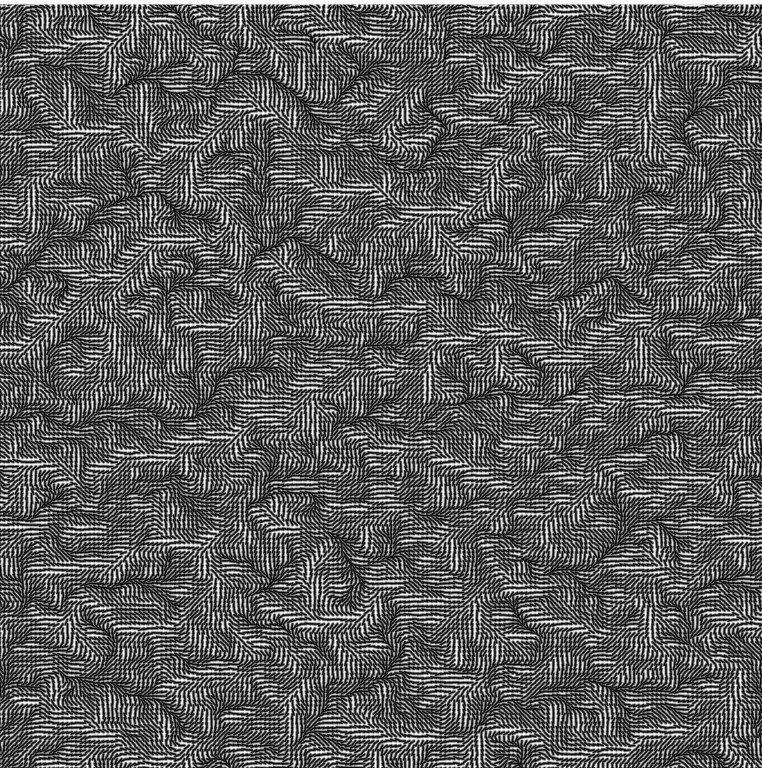
Reproduce this pattern procedurally as a Shadertoy shader.

```glsl
const float ROWS = 170.667;         // stroke anchors per canvas height
const float STROKE_LENGTH = 1.2;    // in grid cells
const float STROKE_RADIUS = 0.265;
const float EDGE_SOFTNESS = 0.28;
const vec2 FIELD_SCALE = vec2(19.0, 15.0);  // cells per noise unit
const float MEAN_ANGLE = 3.7;
const float ANGLE_SWING = 4.6;
const vec3 INK = vec3(0.02);
const vec3 PAPER = vec3(0.98);

// Random diagonal gradient of a lattice corner, which favours blocky shapes
vec2 cornerGradient(vec2 corner) {
    vec3 h = fract(corner.xyx * vec3(0.1031, 0.1030, 0.0973));
    h += dot(h, h.yzx + 33.33);
    vec2 coin = fract((h.xx + h.yz) * h.zy);
    return 0.7071 * (2.0 * step(0.5, coin) - 1.0);
}

float gradientNoise(vec2 p) {
    vec2 i = floor(p), f = p - i;
    vec2 u = f * f * f * (f * (f * 6.0 - 15.0) + 10.0);
    vec2 e = vec2(1.0, 0.0);
    float a = dot(cornerGradient(i), f);
    float b = dot(cornerGradient(i + e.xy), f - e.xy);
    float c = dot(cornerGradient(i + e.yx), f - e.yx);
    float d = dot(cornerGradient(i + e.xx), f - e.xx);
    return mix(mix(a, b, u.x), mix(c, d, u.x), u.y);
}

float fractalNoise(vec2 p, int octaves) {
    float sum = 0.0, amplitude = 1.0;
    for (int i = 0; i < octaves; i++) {
        sum += amplitude * gradientNoise(p);
        p = p * 2.0 + vec2(17.3, 9.1);
        amplitude *= 0.5;
    }
    return sum;
}

// Heading of the stroke that starts at a grid point
vec2 strokeDirection(vec2 anchor) {
    float noise = fractalNoise(anchor / FIELD_SCALE + 40.7, 4);
    float angle = MEAN_ANGLE + ANGLE_SWING * noise;
    return vec2(cos(angle), sin(angle));
}

float segmentDistance(vec2 p, vec2 direction, float len) {
    return length(p - direction * clamp(dot(p, direction), 0.0, len));
}

// Distance to the nearest stroke among the neighbouring anchors
float strokeFieldDistance(vec2 p) {
    vec2 cell = floor(p);
    float nearest = 10.0;
    for (int y = -1; y <= 2; y++) {
        for (int x = -1; x <= 2; x++) {
            vec2 anchor = cell + vec2(x, y);
            vec2 direction = strokeDirection(anchor);
            nearest = min(nearest, segmentDistance(p - anchor, direction, STROKE_LENGTH));
        }
    }
    return nearest;
}

void mainImage(out vec4 fragColor, in vec2 fragCoord) {
    float pixel = ROWS / iResolution.y;
    vec2 p = fragCoord * pixel;

    // Soft strokes
    float softness = max(EDGE_SOFTNESS, 0.8 * pixel);
    float edge = strokeFieldDistance(p) - STROKE_RADIUS;
    float ink = 1.0 - smoothstep(-softness, softness, edge);

    // Bare margin above the last row
    float lastRow = ROWS - 1.0;
    ink *= 1.0 - smoothstep(lastRow - 0.5 * pixel, lastRow + 0.5 * pixel, p.y);

    fragColor = vec4(mix(PAPER, INK, ink), 1.0);
}
```
